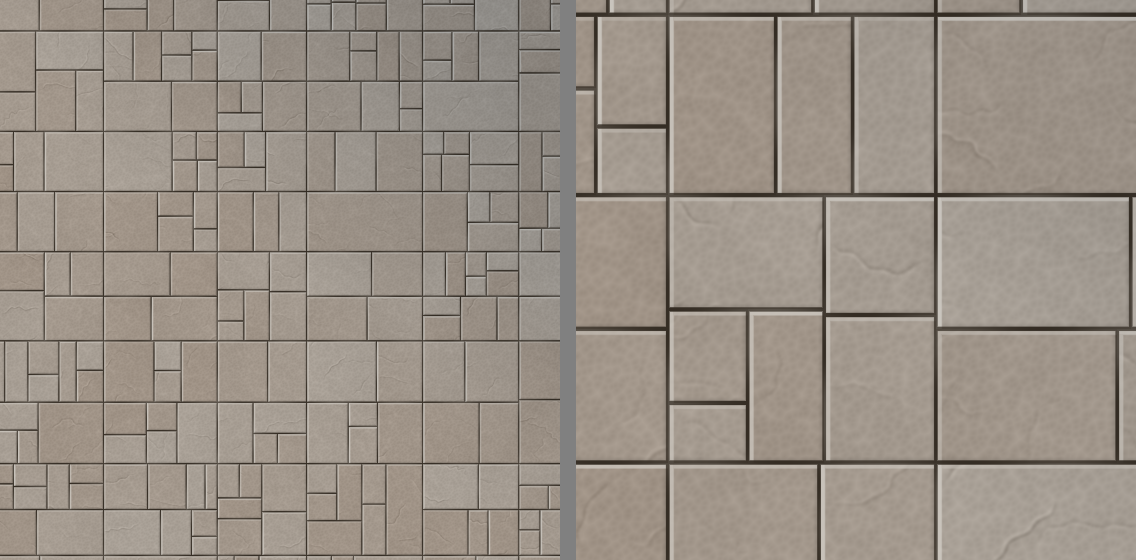
Left, the full canvas; right, a detail of the centre.
Write a WebGL 1 fragment shader that draws this texture.

```glsl
precision highp float;
uniform vec2 u_resolution;

#define BLOCK 0.188         // size of a block, two courses high
#define LINE_JITTER 0.22    // irregularity of the block lines
#define SPLIT_CHANCE 0.34   // chance of cutting a tile once more
#define JOINT vec2(0.0011, 0.0013) // half widths: upright, level
#define BEVEL 0.0036        // width of the lit tile edge
#define GRAIN 0.046
#define CLEFT_DEPTH 0.085
#define WARM vec3(0.622, 0.571, 0.521)
#define COOL vec3(0.658, 0.626, 0.588)
#define JOINT_COLOR vec3(0.205, 0.175, 0.140)
#define LIT_COLOR vec3(0.800, 0.780, 0.750)

float rnd(float n) {
  return fract(sin(n * 91.73 + 4.1) * 4375.85);
}

vec2 hash2(vec2 p) {
  vec2 q = vec2(dot(p, vec2(127.1, 311.7)), dot(p, vec2(269.5, 183.3)));
  return fract(sin(q) * 4375.85);
}

// Jittered position of block line i along one axis
float blockLine(float i, float axis) {
  return (i + LINE_JITTER * (rnd(i * 1.37 + axis) - 0.5)) * BLOCK;
}

float blockIndex(float x, float axis) {
  float i = floor(x / BLOCK);
  if (x < blockLine(i, axis)) return i - 1.0;
  if (x >= blockLine(i + 1.0, axis)) return i + 1.0;
  return i;
}

// Cuts a block into tiles; yields the tile corners and returns its seed
float findTile(vec2 p, out vec2 lo, out vec2 hi) {
  vec2 id = vec2(blockIndex(p.x, 3.0), blockIndex(p.y, 8.0));
  lo = vec2(blockLine(id.x, 3.0), blockLine(id.y, 8.0));
  hi = vec2(blockLine(id.x + 1.0, 3.0), blockLine(id.y + 1.0, 8.0));
  float seed = rnd(id.x * 0.713 + id.y * 2.397);
  for (int level = 0; level < 4; level++) {
    vec2 size = hi - lo;
    float longSide = max(size.x, size.y);
    float chance = longSide > 0.125 ? 0.96 : SPLIT_CHANCE;
    if (level > 0 && (rnd(seed + 5.3) > chance || longSide < 0.078)) break;
    float ratio = mix(0.37, 0.63, rnd(seed + 2.9));
    bool upright = size.x > size.y * mix(0.6, 1.15, rnd(seed + 7.7));
    if (level == 0) {
      upright = rnd(seed + 1.9) > 0.75;
      if (!upright) ratio = 0.5;
    }
    vec2 cut = mix(lo, hi, ratio);
    float side = upright ? step(cut.x, p.x) : step(cut.y, p.y);
    if (upright) {
      if (side > 0.5) lo.x = cut.x; else hi.x = cut.x;
    } else {
      if (side > 0.5) lo.y = cut.y; else hi.y = cut.y;
    }
    seed = rnd(seed + 1.0 + side * 0.37);
  }
  return seed;
}

// Cellular noise: distance to the nearest grain
float cells(vec2 p) {
  vec2 base = floor(p);
  float nearest = 2.0;
  for (int y = -1; y <= 1; y++)
    for (int x = -1; x <= 1; x++) {
      vec2 c = base + vec2(float(x), float(y));
      nearest = min(nearest, length(c + hash2(c) - p));
    }
  return nearest;
}

// Layered sines whose zero contours are the clefts in the stone
float cleftField(vec2 p) {
  p += 0.010 * sin(p.yx * vec2(37.0, 43.0));
  p += 0.004 * sin(p.yx * vec2(121.0, 97.0));
  p += 0.0012 * sin(p.yx * vec2(410.0, 353.0));
  return sin(dot(p, vec2(17.0, 58.0))) + 0.5 * sin(dot(p, vec2(-31.0, 39.0)));
}

float cleftRelief(vec2 p, float seed) {
  float a = mix(-0.3, 1.2, rnd(seed + 3.1));
  vec2 q = mat2(cos(a), -sin(a), sin(a), cos(a)) * p + 9.0 * rnd(seed + 6.2);
  float f = cleftField(q), e = 0.001;
  vec2 g = vec2(cleftField(q + vec2(e, 0.0)), cleftField(q + vec2(0.0, e))) - f;
  float d = f / max(length(g) / e, 14.0) / 0.0016;
  float mask = smoothstep(-0.2, 0.9, sin(q.x * 53.0) + 0.6 * sin(q.y * 71.0 + q.x * 29.0));
  return (d * 1.3 - 0.2) * exp(-d * d) * mask * smoothstep(0.1, 0.9, rnd(seed + 8.4));
}

void main() {
  float px = 1.0 / u_resolution.y;
  vec2 uv = gl_FragCoord.xy / u_resolution;
  vec2 p = gl_FragCoord.xy * px;
  vec2 lo, hi;
  float seed = findTile(p, lo, hi);

  // Stone face: tint, slope, mottling, clefts and fine grain
  vec3 color = mix(WARM, COOL, rnd(seed + 0.6));
  vec2 local = (p - lo) / (hi - lo) - 0.5;
  vec2 slope = vec2(rnd(seed + 4.4), rnd(seed + 9.2)) - 0.5;
  float mottle = sin(p.x * 71.0 + 3.0 * sin(p.y * 47.0 + seed * 6.0)) * sin(p.y * 83.0 + p.x * 40.0);
  vec2 slant = vec2(p.x * 0.8 + p.y * 0.6, p.y * 0.8 - p.x * 0.6);
  float grain = cells(slant * vec2(190.0, 230.0)) + 0.5 * cells(slant * vec2(75.0, 95.0) + 7.0) - 0.72;
  color += dot(local, slope) * 0.035 + mottle * 0.007 + grain * GRAIN;
  color += CLEFT_DEPTH * (cleftRelief(p, seed) + 0.7 * cleftRelief(p, seed + 0.43));

  // Lit top and left edges, shaded bottom and right edges
  vec2 fromLo = p - lo, toHi = hi - p;
  vec2 lit = 1.0 - smoothstep(vec2(BEVEL - px), vec2(BEVEL + px), vec2(fromLo.x, toHi.y));
  lit *= vec2(0.45, 0.3) + 0.55 * vec2(rnd(seed + 1.2), rnd(seed + 2.3));
  vec2 shade = 1.0 - smoothstep(vec2(0.0), vec2(BEVEL + px), vec2(toHi.x, fromLo.y));
  color *= 1.0 - 0.12 * max(shade.x, shade.y);
  color = mix(color, LIT_COLOR, max(lit.x, lit.y));

  // Dark joints, unevenly worn
  vec2 edge = min(fromLo, toHi);
  vec2 gap = 1.0 - smoothstep(JOINT - 0.7 * px, JOINT + 0.7 * px, edge);
  float wear = 0.88 + 0.12 * sin(p.x * 57.0 + 2.0 * sin(p.y * 49.0));
  color = mix(color, JOINT_COLOR, max(gap.x, gap.y) * wear);

  // Broad daylight falloff, cooler toward the upper right
  float corner = smoothstep(0.8, 2.0, uv.x + uv.y);
  color *= mix(vec3(1.01), vec3(0.85, 0.88, 0.91), corner);
  gl_FragColor = vec4(color, 1.0);
}
```
